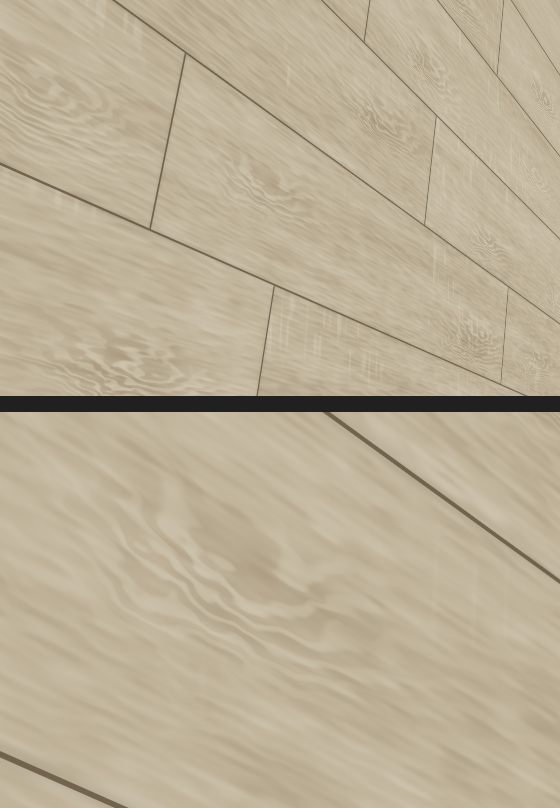
Top, the full canvas; bottom, a detail of the centre.
Write a Shadertoy shader that draws this texture.

```glsl
// Pale oak plank floor in perspective, with knots, growth rings, fibres and saw marks.

const float PLANK_LENGTH = 4.415;
const vec3 SEAM = vec3(0.40, 0.34, 0.25);
const vec3 DARK_OAK = vec3(0.64, 0.575, 0.47);
const vec3 MID_OAK = vec3(0.75, 0.70, 0.60);
const vec3 LIGHT_OAK = vec3(0.83, 0.795, 0.715);

float hash(vec2 p) {
    return fract(sin(dot(p, vec2(127.1, 311.7))) * 43758.5453);
}

float noise(vec2 p) {
    vec2 cell = floor(p), f = fract(p);
    f = f * f * (3.0 - 2.0 * f);
    float low = mix(hash(cell), hash(cell + vec2(1, 0)), f.x);
    float high = mix(hash(cell + vec2(0, 1)), hash(cell + vec2(1, 1)), f.x);
    return mix(low, high, f.y);
}

float fbm(vec2 p) {
    float sum = 0.0, amp = 0.5;
    for (int i = 0; i < 4; i++) {
        sum += amp * noise(p);
        p = p * 2.03 + 7.3;
        amp *= 0.5;
    }
    return sum;
}

// Fades a pattern whose detail is finer than the sampling step
float detailFade(float frequency, float texel) {
    return 1.0 - smoothstep(0.45, 1.5, frequency * texel);
}

// Floor plane: x runs along the planks, y counts rows across them
vec2 floorPlane(vec2 q) {
    vec2 alongVanish = vec2(2.184, -0.377);
    float acrossVanishY = 7.752;
    float depth = alongVanish.x - q.x - 0.03935 * (q.y - alongVanish.y);
    float row = ((q.y - alongVanish.y) / depth - 0.449) / 0.298;
    return vec2((acrossVanishY - q.y) / depth, row);
}

// Combined swelling of the grain around the knots of one plank
float knotSwell(vec2 p, vec2 id, float wobble) {
    float swell = 0.0;
    for (int i = 0; i < 2; i++) {
        vec2 seed = id + float(i) * vec2(3.7, 5.3);
        vec2 centre = vec2(1.1 + 2.4 * float(i) + 0.6 * (hash(seed) - 0.5),
                           0.2 + 0.35 * hash(seed + 2.0));
        vec2 d = (p - centre) / vec2(0.60, 0.25) + wobble;
        swell += mix(0.65, 1.0, hash(seed + 8.0)) * exp(-1.3 * sqrt(dot(d, d) + 0.06));
    }
    return swell;
}

// Signed tone of the wood: negative is dark, positive is light
float woodTone(vec2 p, vec2 id, vec2 texel) {
    vec2 s = p + 40.0 * vec2(hash(id), hash(id + 9.0));
    float broad = fbm(s * vec2(0.9, 3.0)) - 0.47;
    float bands = fbm(s * vec2(0.7, 9.0)) - 0.47;
    float ripple = fbm(s * vec2(4.0, 7.0)) - 0.47;
    float fibre = noise(s * vec2(7.0, 70.0)) - 0.5;
    float pores = noise(s * vec2(11.0, 42.0) + 5.0) - 0.5;
    float swell = knotSwell(p, id, 0.7 * ripple);

    // Growth rings follow the contours of the swollen grain
    float field = p.y + 0.55 * swell + 0.30 * broad + 0.09 * ripple;
    float phase = 17.0 * field + 0.45 * pores + 0.25 * fibre;
    float ring = 0.5 + 0.5 * sin(6.2832 * phase);
    ring = smoothstep(0.25, 1.0, ring) - 0.38;
    float figure = smoothstep(0.12, 0.55, swell) * (0.5 + noise(s * vec2(2.0, 5.0)));
    float tone = ring * (0.14 + 0.55 * figure) * detailFade(28.0, texel.y);

    // Broad colour drift, fine fibres and darker knots
    tone += 0.75 * broad + 0.75 * bands;
    tone += 0.50 * fibre * detailFade(70.0, texel.y);
    tone += 0.36 * pores * detailFade(42.0, texel.y);
    tone += 0.12 - 0.40 * smoothstep(0.25, 0.85, swell);

    // Pale saw marks cross the grain in patches
    float patches = smoothstep(0.55, 0.8, noise(s * vec2(1.3, 2.2) + 20.0));
    float marks = noise(vec2(s.x * 32.0 + s.y * 5.0, s.y * 5.0));
    tone += 0.40 * patches * smoothstep(0.62, 0.9, marks) * detailFade(32.0, texel.x);
    return tone + 0.14 * (hash(id + 4.0) - 0.5);
}

vec3 oakColour(float tone) {
    vec3 extreme = tone > 0.0 ? LIGHT_OAK : DARK_OAK;
    return mix(MID_OAK, extreme, min(abs(tone), 1.0));
}

float seamCover(float dist, float halfWidth, float texel) {
    return clamp((halfWidth - dist) / texel + 0.5, 0.0, 1.0);
}

void mainImage(out vec4 fragColor, in vec2 fragCoord) {
    vec2 plane = floorPlane(fragCoord / iResolution.y);
    vec2 dx = dFdx(plane), dy = dFdy(plane);
    vec2 texel = vec2(length(vec2(dx.x, dy.x)), length(vec2(dx.y, dy.y)));

    // Staggered plank layout, offsets as fractions of a plank
    float stagger[6] = float[6](0.155, 0.936, 0.535, 0.279, 0.783, 0.45);
    float row = floor(plane.y);
    float along = plane.x / PLANK_LENGTH - stagger[clamp(int(row) + 1, 0, 5)];
    vec2 id = vec2(floor(along), row);
    vec2 p = vec2(fract(along) * PLANK_LENGTH, fract(plane.y));

    vec3 colour = oakColour(woodTone(p, id, texel));

    // Bevelled edges and dark joints
    vec2 edge = min(p, vec2(PLANK_LENGTH, 1.0) - p);
    colour *= 1.0 - 0.10 * exp(-min(edge.x, edge.y) / 0.012);
    float joint = max(seamCover(edge.x, 0.005, texel.x), seamCover(edge.y, 0.0055, texel.y));
    fragColor = vec4(mix(colour, SEAM, 0.85 * joint), 1.0);
}
```
